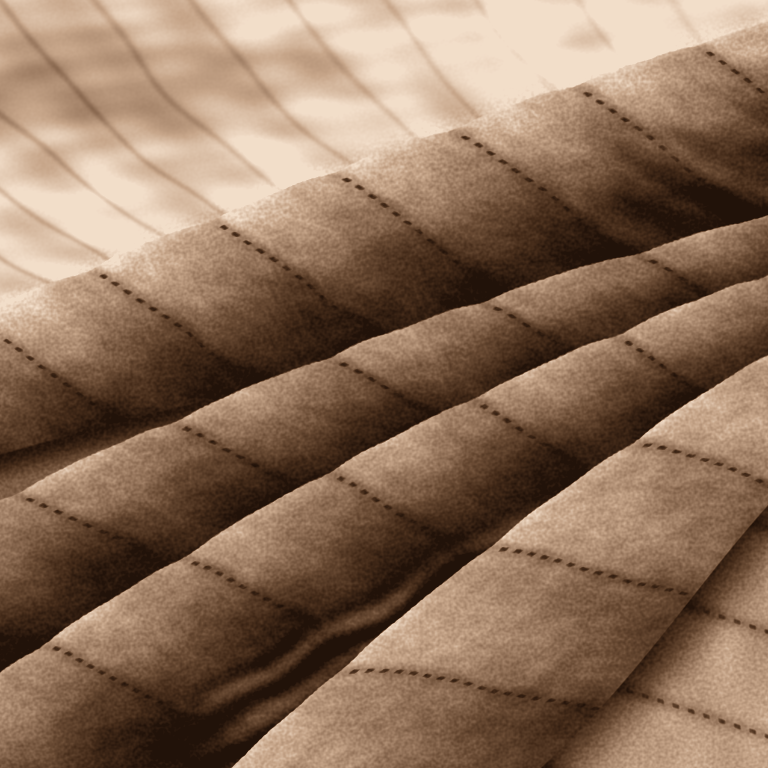
Reproduce this texture procedurally as a three.js fragment shader.

```glsl
// Quilted velvet lying in diagonal folds, with rows of dashed stitching.
// Each fold is a layer below a curved ridge: its tone falls off with depth,
// seams repeat along the ridge, and gradient noise gives the nap and wear.
varying vec2 vUv;

vec2 gradientAt(vec2 cell) {
  float h = fract(sin(dot(cell, vec2(127.1, 311.7))) * 43758.5);
  return vec2(cos(h * 6.2832), sin(h * 6.2832));
}

float noise(vec2 p) {
  vec2 i = floor(p), f = fract(p);
  vec2 w = f * f * f * (f * (f * 6.0 - 15.0) + 10.0);
  vec2 e = vec2(1.0, 0.0);
  float low = mix(dot(gradientAt(i), f), dot(gradientAt(i + e), f - e), w.x);
  float high = mix(dot(gradientAt(i + e.yx), f - e.yx), dot(gradientAt(i + 1.0), f - 1.0), w.x);
  return mix(low, high, w.y);
}

// Signed distance to the nearest line of a repeat
float repeatOffset(float x, float spacing) {
  return (fract(x / spacing + 0.5) - 0.5) * spacing;
}

// Coverage of one row of short rounded stitches
float stitches(float across, float along, float pitch) {
  vec2 q = abs(vec2(across, repeatOffset(along, pitch))) - vec2(0.0006, pitch * 0.11);
  float dist = length(max(q, 0.0)) - 0.0019;
  return 1.0 - smoothstep(-0.0018, 0.0018, dist);
}

// Height of a ridge with quadratic coefficients k
float ridge(vec3 k, float x) {
  return k.x + x * (k.y + x * k.z);
}

// Lays one fold over the tone; seam = spacing, start, slant; light = top, bottom
float drape(float tone, vec2 p, vec3 k, float depth, vec3 seam, vec2 light) {
  float dip = repeatOffset(p.x - seam.y, seam.x);
  float d = ridge(k, p.x) - 0.004 * exp(-dip * dip * 1800.0) - p.y;
  d += 0.003 * noise(p * 14.0) + 0.0012 * noise(p * 190.0);
  float v = clamp(d / depth, 0.0, 1.0);
  float s = p.x - seam.z * d - seam.y + 0.008 * noise(p * 9.0 + seam.xy * 40.0);
  float off = repeatOffset(s, seam.x);

  // Round falloff, lit rim and padding swelling between the seams
  float t = mix(light.x, light.y, smoothstep(0.0, 1.0, v));
  t += 0.13 * exp(-max(d, 0.0) * 80.0);
  t += 0.06 * cos(6.2832 * (off / seam.x - 0.32));
  t -= 0.13 * exp(-off * off * 9000.0) * (1.0 - 0.6 * v);
  t += 0.05 * exp(-(off - 0.016) * (off - 0.016) * 12000.0) * (1.0 - v);

  // Brushed nap and soft wear
  t += 0.09 * noise(vec2(s * 17.0, d * 26.0) + k.xy * 30.0);
  t += 0.08 * noise(vec2(s * 60.0, d * 45.0));
  t *= 1.0 - 0.68 * stitches(off * 0.95, d, 0.0175) * smoothstep(0.003, 0.012, d);
  return mix(tone, t, smoothstep(-0.0016, 0.0016, d));
}

// Pale, softly focused quilt behind the folds
float backdrop(vec2 p) {
  float q = 1.0 - p.y;
  float u = p.x - 0.6 * q - 1.6 * q * q + 0.02 * noise(p * 7.0);
  float off = repeatOffset(u, 0.125);
  vec2 hollow = (p - vec2(0.1, 0.89)) * vec2(3.0, 13.0);
  float t = 0.96 + 0.09 * p.x - 0.27 * exp(-dot(hollow, hollow));
  t += 0.22 * noise(vec2(p.x * 7.0 + p.y * 5.0, p.y * 28.0 - p.x * 4.0));
  t += 0.04 * cos(6.2832 * (off / 0.125 - 0.3));
  return t - 0.12 * exp(-off * off * 22000.0) * (1.1 - 0.7 * p.x);
}

// Dark brown to cream
vec3 velvet(float t) {
  float x = t * 5.0;
  vec3 c = mix(vec3(0.13, 0.07, 0.035), vec3(0.27, 0.17, 0.10), clamp(x, 0.0, 1.0));
  c = mix(c, vec3(0.41, 0.29, 0.20), clamp(x - 1.0, 0.0, 1.0));
  c = mix(c, vec3(0.59, 0.46, 0.36), clamp(x - 2.0, 0.0, 1.0));
  c = mix(c, vec3(0.78, 0.65, 0.54), clamp(x - 3.0, 0.0, 1.0));
  return mix(c, vec3(0.95, 0.87, 0.79), clamp(x - 4.0, 0.0, 1.0));
}

void main() {
  vec2 p = vUv;
  float tone = backdrop(p);

  // Broad upper fold, with pinched wrinkles at its right end
  vec3 upper = vec3(0.603, 0.43, -0.06);
  tone = drape(tone, p, upper, 0.26, vec3(0.158, 0.117, 0.93), vec2(0.83 - 0.08 * p.x, 0.02));
  float below = ridge(upper, p.x) - p.y;
  float pinch = smoothstep(0.7, 0.92, p.x) * smoothstep(0.03, 0.12, below);
  tone += pinch * (0.5 * noise(vec2(p.x * 7.0 + p.y * 6.0, p.y * 22.0 + p.x * 9.0)) - 0.04);

  // Strip of cloth in the hollow beneath it
  float hollow = below - 0.195 - 0.15 * p.x;
  float strip = mix(0.02, 0.48, smoothstep(0.0, 0.045, hollow));
  tone = mix(tone, strip, smoothstep(-0.002, 0.002, hollow));

  // Two narrow middle folds
  tone = drape(tone, p, vec3(0.35, 0.49, -0.12), 0.235 - 0.13 * p.x, vec3(0.203, 0.022, 1.05), vec2(0.69 - 0.12 * p.x, 0.0));
  vec3 middle = vec3(0.125, 0.68, -0.16);
  tone = drape(tone, p, middle, 0.29 - 0.15 * p.x, vec3(0.187, 0.055, 0.88), vec2(0.7 - 0.04 * p.x, 0.01));

  // Gathered creases between the middle and front folds
  float gather = smoothstep(0.16, 0.22, ridge(middle, p.x) - p.y) * smoothstep(0.22, 0.34, p.x);
  tone += gather * (0.1 + 0.22 * sin(120.0 * (p.y - 0.62 * p.x) + 3.0 * noise(p * 9.0)));

  // Front fold
  tone = drape(tone, p, vec3(-0.305, 1.09, -0.245), 0.42, vec3(0.19, 0.445, 1.04), vec2(0.75, 0.18));

  // Flat quilt at the lower right, shaded by the front fold
  float under = 1.1 * (p.x - 0.7) + 0.012 * sin(p.x * 14.0) - p.y;
  float row = repeatOffset(p.y + 0.33 * p.x - 0.371, 0.136);
  float flatTone = mix(0.0, 0.76, smoothstep(-0.04, 0.02 + 0.12 * p.x, under));
  flatTone += 0.16 * noise(p * vec2(14.0, 9.0)) - 0.14 * exp(-row * row * 9000.0);
  flatTone *= 1.0 - 0.55 * stitches(row, p.x, 0.02);
  tone = mix(tone, flatTone, smoothstep(-0.002, 0.002, under));

  // Fine pile, fading towards the soft background
  float pile = noise(p * mat2(150.0, 60.0, -70.0, 190.0)) + 0.8 * noise(p * 260.0);
  tone += 0.1 * pile * (1.0 - 0.85 * smoothstep(-0.02, 0.03, p.y - ridge(upper, p.x)));
  gl_FragColor = vec4(velvet(tone), 1.0);
}
```
